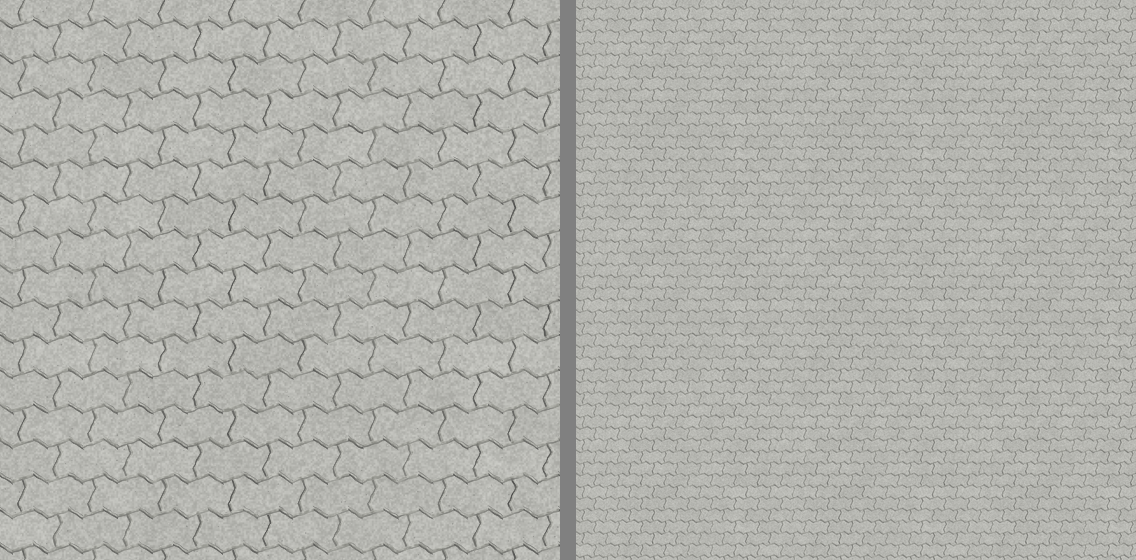
Left, the tile; right, the same tile 3 across and 3 down.
This texture is drawn by a WebGL 1 fragment shader. Its source:

```glsl
precision highp float;
// Grey concrete pavers with zigzag sides, laid in half-offset courses.
// Signed distances to the wavy bed joints and the kinked head joints place
// gritty sand, shadow and lit rims; wrapping noise adds grain and mottling.

uniform vec2 u_resolution;

// Lengths are in course heights; a paver is two long and one high.
const float COURSES = 16.0;
const float BED_OFFSET = 0.344;    // height of the first bed joint
const float HEAD_OFFSET = 0.655;   // position of the first head joint
const float BED_AMP = 0.110;       // half height of the bed zigzag
const float DROP = 0.333;          // share of the zigzag that falls steeply
const float OVERHANG = 0.045;      // how far the falling edges run on
const float KINK = 0.105;          // sideways swing of the head joint
const float SAND_HALF = 0.055;
const float SHADOW_HALF = 0.021;
const float RIM_HALF = 0.020;
const float WOBBLE = 0.035;
const float DEEP_AT = 0.833;       // where head joints are deepest, twice across
const float PAVER_TINT = 0.018;
const float MOTTLE = 0.040;
const float GRAIN = 0.150;
const vec3 STONE = vec3(0.719, 0.721, 0.700);
const vec3 SAND = vec3(0.640, 0.643, 0.615);
const vec3 SHADOW = vec3(0.270, 0.270, 0.265);
const vec3 LIT = vec3(0.800, 0.800, 0.778);

float hash(vec2 p) {
  vec3 q = fract(vec3(p.xyx) * vec3(0.1031, 0.1030, 0.0973));
  q += dot(q, q.yzx + 33.33);
  return fract((q.x + q.y) * q.z);
}

// Value noise with a whole number of cells across the tile.
float noise(vec2 uv, float cells) {
  vec2 p = uv * cells;
  vec2 i = floor(p);
  vec2 f = fract(p);
  f = f * f * (3.0 - 2.0 * f);
  vec2 a = mod(i, cells);
  vec2 b = mod(i + 1.0, cells);
  return mix(mix(hash(a), hash(vec2(b.x, a.y)), f.x),
             mix(hash(vec2(a.x, b.y)), hash(b), f.x), f.y);
}

float band(float d, float centre, float halfWidth, float aa) {
  return 1.0 - smoothstep(halfWidth - aa, halfWidth + aa, abs(d - centre));
}

// Scattered round specks, one per chosen cell.
float specks(vec2 uv, float cells, float share, float seed) {
  vec2 p = uv * cells;
  vec2 id = mod(floor(p), cells) + seed;
  vec2 centre = 0.3 + 0.4 * vec2(hash(id + 17.0), hash(id + 41.0));
  float aa = 0.5 * cells / min(u_resolution.x, u_resolution.y);
  float radius = mix(0.12, 0.25, hash(id + 73.0));
  return band(length(fract(p) - centre), 0.0, radius, aa) * step(hash(id), share);
}

// Height of the bed zigzag: a steep fall, then a gentle rise.
float bedLine(float t) {
  return t < DROP ? mix(BED_AMP, -BED_AMP, t / DROP)
                  : mix(-BED_AMP, BED_AMP, (t - DROP) / (1.0 - DROP));
}

// Sideways shift of the head joint over the height of a course.
float headLine(float f) {
  if (f < 0.32) return -KINK * f / 0.32;
  if (f < 0.70) return mix(-KINK, KINK, (f - 0.32) / 0.38);
  return KINK * (1.0 - f) / 0.30;
}

// Sand filling, shaded wall on the negative side, lit rim on the other.
vec3 joint(vec3 base, float d, float shade, float rim, float grit, float aa) {
  vec3 sand = SAND + 0.30 * (grit - 0.5);
  vec3 c = mix(base, sand, 0.75 * band(d, 0.0, SAND_HALF, aa));
  c = mix(c, LIT, rim * band(d, 0.050, RIM_HALF, aa));
  return mix(c, SHADOW, shade * band(d, -0.028, SHADOW_HALF, aa));
}

void main() {
  vec2 uv = gl_FragCoord.xy / u_resolution;
  float aa = 0.5 * COURSES / min(u_resolution.x, u_resolution.y);
  float grit = noise(uv + 0.37, 224.0);
  vec2 q = uv * COURSES;
  q += WOBBLE * (vec2(noise(uv, 112.0), noise(uv + 0.53, 112.0)) - 0.5);

  // Courses and their bed joints
  float t = fract(q.x);
  float level = q.y - BED_OFFSET;
  float v = level - bedLine(t);
  float course = mod(floor(v), COURSES);
  float falling = step(t, DROP);
  float bed = (fract(v + 0.5) - 0.5) * mix(0.957, 0.835, falling);

  // Straight falling edges that run a little past the zigzag corners
  float s = fract(q.x - 0.5 * DROP + 0.5) - 0.5;
  float fall = (fract(level + 0.5) - 0.5 + 2.0 * BED_AMP * s / DROP) * 0.835;
  float edge = band(s, 0.0, 0.5 * DROP + OVERHANG, aa);

  // Pavers and their head joints, shifted by half in every other course
  float shift = HEAD_OFFSET + 1.0 - mod(course, 2.0);
  float u = (q.x - shift - headLine(fract(v))) * 0.5;
  float head = (fract(u + 0.5) - 0.5) * 1.78;
  vec2 paver = vec2(mod(floor(u), COURSES * 0.5), course);
  vec2 headId = vec2(mod(floor(u + 0.5), COURSES * 0.5), course);

  // Stone face
  float tone = PAVER_TINT * (hash(paver + 5.0) - 0.5);
  tone += MOTTLE * (0.6 * noise(uv, 14.0) + 0.4 * noise(uv, 48.0) - 0.5);
  tone += GRAIN * (0.65 * noise(uv, 320.0) + 0.35 * noise(uv + 0.21, 176.0) - 0.5);
  vec3 color = STONE + tone;
  color = mix(color, LIT, 0.6 * specks(uv, 144.0, 0.06, 3.0));
  color = mix(color, SHADOW, 0.25 * specks(uv, 160.0, 0.015, 59.0));

  // Joints, with uneven depth of shadow
  float wear = smoothstep(0.15, 0.8, 0.5 * noise(uv + 0.11, 80.0) + 0.5 * grit);
  float deep = 0.5 + 0.5 * cos(6.28319 * (2.0 * uv.x - DEEP_AT));
  float headShade = (0.42 + 0.33 * deep + 0.20 * hash(headId + 29.0)) * mix(0.6, 1.0, wear);
  color = joint(color, head, headShade, 0.55, grit, aa);
  color = joint(color, bed, mix(0.45, 0.15, falling) * wear, 0.30, grit, aa);
  color = mix(color, SHADOW, edge * mix(0.30, 0.70, wear) * band(fall, -0.030, SHADOW_HALF, aa));
  color = mix(color, SHADOW, edge * 0.45 * wear * band(fall, 0.048, 0.7 * SHADOW_HALF, aa));
  gl_FragColor = vec4(clamp(color, 0.0, 1.0), 1.0);
}
```
